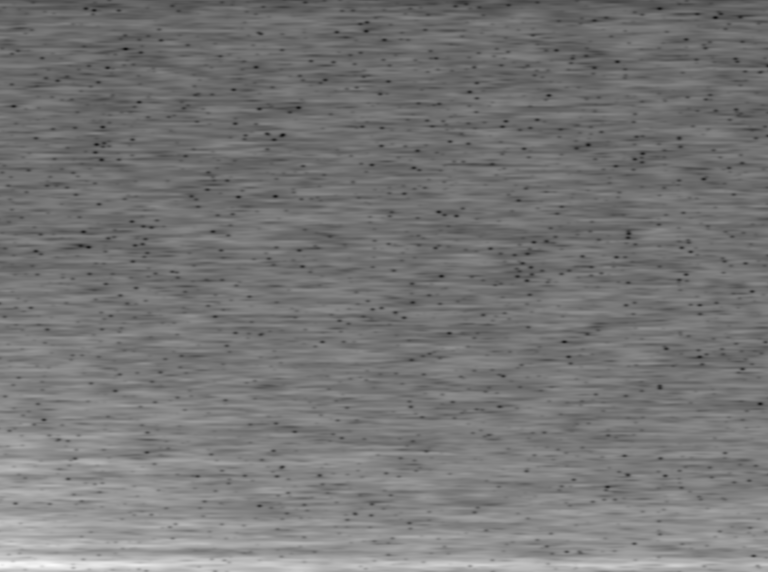
A Shadertoy shader for this texture:

```glsl
const vec2  STREAK_CELL = vec2(0.055, 0.0056);  // light strokes, in canvas heights
const vec2  FIBRE_CELL  = vec2(0.024, 0.0041);  // finer strokes on top
const vec2  PATCH_CELL  = vec2(0.075, 0.017);   // clusters holding more specks
const vec2  BAND_CELL   = vec2(0.550, 0.012);   // long bright lines near the floor
const vec2  DASH_CELL   = vec2(0.036, 0.0085);
const vec2  DASH_RADIUS = vec2(0.0150, 0.0026);
const vec2  DOT_CELL    = vec2(0.019, 0.0085);
const vec2  DOT_RADIUS  = vec2(0.0046, 0.0027);
const float STREAK_CONTRAST = 0.115;
const float FIBRE_CONTRAST  = 0.055;
const float PATCH_CONTRAST  = 0.050;
const float BAND_CONTRAST   = 0.20;
const float DASH_DEPTH = 0.085;
const float DOT_DEPTH  = 0.26;
const float BASE_GREY  = 0.461;
const float TOP_FADE   = 0.036;
const float TOP_EDGE   = 0.080;
const float FLOOR_GLOW = 0.190;
const float LEFT_GLOW  = 0.140;
const float FLOOR_LINE = 0.150;
const float FLOOR_GAP  = 0.070;

vec3 hash3(vec2 cell) {
    vec3 q = fract(cell.xyx * vec3(0.1031, 0.1030, 0.0973));
    q += dot(q, q.yxz + 33.33);
    return fract((q.xxy + q.yzz) * q.zyx);
}

// One row of smooth noise, shifted sideways at random
float rowNoise(float x, float row) {
    x += 40.0 * hash3(vec2(row, 7.0)).x;
    float cell = floor(x);
    float f = smoothstep(0.0, 1.0, x - cell);
    return mix(hash3(vec2(cell, row)).y, hash3(vec2(cell + 1.0, row)).y, f);
}

// Horizontal strokes centred on zero
float strokes(vec2 p) {
    float row = floor(p.y);
    float f = smoothstep(0.0, 1.0, p.y - row);
    return mix(rowNoise(p.x, row), rowNoise(p.x, row + 1.0), f) - 0.5;
}

// Cellular scatter of soft ellipses; a high rarity leaves few strong ones
float specks(vec2 p, vec2 size, vec2 radius, float rarity, float seed) {
    vec2 cell = floor(p / size);
    float cover = 0.0;
    for (int j = -1; j <= 1; j++) {
        for (int i = -1; i <= 1; i++) {
            vec2 id = cell + vec2(i, j);
            vec3 rnd = hash3(id + seed);
            vec2 d = (p - (id + rnd.xy) * size) / radius;
            cover += pow(rnd.z, rarity) * exp(-dot(d, d));
        }
    }
    return cover;
}

float bell(float x, float center, float width) {
    float t = (x - center) / width;
    return exp(-t * t);
}

// Broad shading: dark top edge, bright floor, glow at lower left
float shading(vec2 p) {
    float tone = BASE_GREY - TOP_FADE * smoothstep(0.3, 1.0, p.y);
    tone -= TOP_EDGE * exp((p.y - 1.0) / 0.018);
    tone += FLOOR_GLOW * exp(-p.y / 0.10);
    tone += LEFT_GLOW * exp(-p.x / 0.35) * smoothstep(0.58, 0.08, p.y);
    tone += FLOOR_LINE * bell(p.y, 0.012, 0.007);
    tone -= FLOOR_GAP * bell(p.y, 0.034, 0.008);
    return tone;
}

void mainImage(out vec4 fragColor, in vec2 fragCoord) {
    vec2 p = fragCoord / iResolution.y;
    float grey = shading(p);

    // Long horizontal bands, strongest at the lower left
    float bandWeight = smoothstep(0.48, 0.08, p.y) * mix(0.25, 1.0, exp(-p.x / 0.6));
    grey += BAND_CONTRAST * bandWeight * strokes(p / BAND_CELL + 5.0);

    // Light strokes and finer fibres
    grey += STREAK_CONTRAST * strokes(p / STREAK_CELL + 19.0);
    grey += FIBRE_CONTRAST * strokes(p / FIBRE_CELL + 53.0);

    // Dark clusters of dashes and compact dots
    float patchLevel = strokes(p / PATCH_CELL + 31.0);
    float density = smoothstep(-0.35, 0.35, patchLevel);
    grey -= PATCH_CONTRAST * patchLevel;
    grey -= DASH_DEPTH * mix(0.4, 1.2, density) * specks(p, DASH_CELL, DASH_RADIUS, 2.0, 71.0);
    grey -= DOT_DEPTH * mix(0.35, 1.1, density) * specks(p, DOT_CELL, DOT_RADIUS, 8.0, 113.0);

    fragColor = vec4(vec3(clamp(grey, 0.0, 1.0)), 1.0);
}
```
